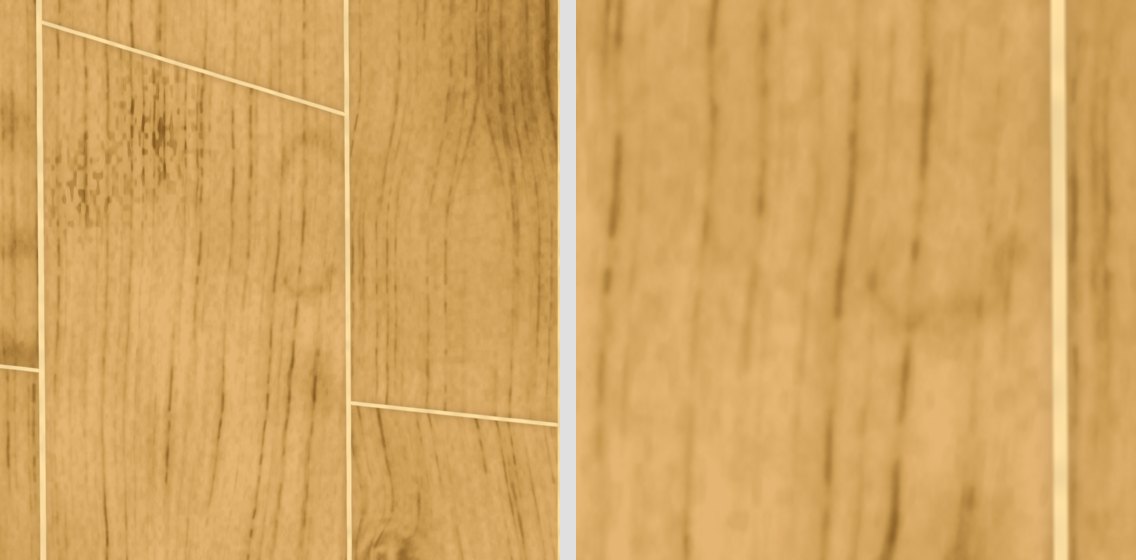
Left, the full canvas; right, a detail of the centre.
Write a Shadertoy shader that draws this texture.

```glsl
// Wood-look floor planks with dashed pore grain, soft stains and pale slanted joints.

const vec3 DARK_WOOD = vec3(0.63, 0.455, 0.205);
const vec3 MID_WOOD = vec3(0.785, 0.602, 0.315);
const vec3 LIGHT_WOOD = vec3(0.88, 0.693, 0.428);
const vec3 JOINT = vec3(0.99, 0.87, 0.63);

float hash(vec2 p) {
    p = fract(p * vec2(0.1031, 0.1137));
    p += dot(p, p.yx + 33.33);
    return fract((p.x + p.y) * p.x * 17.0);
}

float noise(vec2 p) {
    vec2 i = floor(p), f = fract(p);
    f = f * f * (3.0 - 2.0 * f);
    return mix(mix(hash(i), hash(i + vec2(1, 0)), f.x),
               mix(hash(i + vec2(0, 1)), hash(i + vec2(1, 1)), f.x), f.y);
}

float fbm(vec2 p) {
    float sum = 0.0, amp = 0.53;
    for (int i = 0; i < 4; i++) {
        sum += amp * noise(p);
        p = p * 2.03 + 17.0;
        amp *= 0.5;
    }
    return sum;
}

// Soft elliptical spot
float spot(vec2 p, vec2 centre, vec2 radius) {
    vec2 d = (p - centre) / radius;
    return exp(-dot(d, d));
}

// Blurred half ring: side +1 keeps the top, -1 the bottom
float arc(vec2 p, vec2 centre, vec2 radius, float side) {
    vec2 d = (p - centre) / radius;
    float edge = (length(d) - 1.0) / 0.2;
    return exp(-edge * edge) * smoothstep(-0.15, 0.4, d.y * side);
}

// Irregular rows of short dark pores running along y
float poreRows(vec2 q, float rows, float width, float seed) {
    float u = q.x * rows, id = floor(u);
    float d = (fract(u) - mix(0.32, 0.68, hash(vec2(id + 60.0, seed)))) / rows;
    float presence = smoothstep(0.2, 0.8, noise(vec2(id * 7.3 + seed + 60.0, q.y * 4.0)));
    float dash = smoothstep(0.25, 0.75, noise(vec2(id * 3.1 + seed + 90.0, q.y * 62.0)));
    float core = exp(-d * d / (width * width));
    float halo = exp(-d * d / (width * width * 7.0));
    return presence * (core * (0.25 + 0.75 * dash) + 0.25 * halo);
}

// Coverage of a joint of the given full width
float joint(float dist, float width, float blur) {
    return 1.0 - smoothstep(-blur, blur, abs(dist) - 0.5 * width);
}

void mainImage(out vec4 fragColor, in vec2 fragCoord) {
    vec2 p = fragCoord / iResolution.xy;
    float blur = max(0.0018, 0.8 / iResolution.y);

    // Plank layout: upright joints, then one slanted joint per column
    float wobble = 0.0006 * (noise(p * 30.0) - 0.5);
    vec3 upright = vec3(mix(0.0775, 0.0695, p.y), mix(0.624, 0.618, p.y), 0.9985);
    vec3 side = p.x - upright + wobble;
    float column = dot(step(vec3(0), side), vec3(1));
    float isLeft = 1.0 - step(0.0, side.x), isRight = step(0.0, side.y);
    float isMiddle = 1.0 - isLeft - isRight;
    float slope = dot(vec3(isLeft, isMiddle, isRight), vec3(-0.11, -0.304, -0.1056));
    float start = dot(vec3(isLeft, isMiddle, isRight), vec3(0.346, 0.983, 0.3463));
    float cross = (p.y - start - slope * p.x + wobble) * inversesqrt(1.0 + slope * slope);
    float upper = step(0.0, cross);
    float seed = column * 11.0 + upper * 5.0;

    // Grain coordinates: wavy, leaning in the middle, bowed around a tongue at the right
    vec2 q = p;
    q.x += 0.012 * (noise(p * vec2(5.0, 4.0) + seed) - 0.5);
    q.x += 0.003 * (noise(p * vec2(12.0, 22.0) + seed) - 0.5);
    q.x -= isMiddle * 0.1 * min(p.y - 0.55, 0.0) * smoothstep(0.15, 0.4, p.x);
    float dx = q.x - 0.855;
    float tongue = 0.05 * smoothstep(0.88, 0.6, p.y);
    float rightPlank = isRight * upper;
    q.x -= rightPlank * 0.7 * tongue * tanh(dx / 0.05);
    float knot = spot(p, vec2(0.69, 0.0), vec2(0.07, 0.06)) * isRight;
    q.x += 0.06 * knot + isRight * (1.0 - upper) * 0.18 * p.y;

    // Large tone changes, fibres and fine mottling
    float cloud = fbm(p * vec2(7.0, 5.0) + seed);
    float shade = 0.94 - 0.1 * isRight - 0.12 * isLeft;
    shade += 0.4 * (cloud - 0.5) + 0.24 * (noise(vec2(q.x * 85.0, p.y * 6.0) + seed) - 0.5);
    shade += 0.32 * (fbm(p * vec2(130.0, 90.0)) - 0.5);
    shade -= 0.65 * smoothstep(0.7, 1.0, p.x) * smoothstep(0.2, 1.0, p.y);

    // Pore grain, denser in the right column and in two worn patches
    float patches = spot(p, vec2(0.28, 0.77), vec2(0.08, 0.12))
                  + spot(p, vec2(0.14, 0.66), vec2(0.07, 0.09));
    patches *= isMiddle * (1.0 - upper);
    float calm = 1.0 - 0.8 * rightPlank * spot(p, vec2(0.855, 0.68), vec2(0.05, 0.2));
    shade -= (0.6 - 0.2 * rightPlank) * calm * poreRows(q, 23.0, 0.0034, seed);
    shade -= (0.24 + 0.2 * isRight + 0.45 * patches) * calm * poreRows(q, 49.0, 0.0026, seed + 3.0);
    float pores = smoothstep(0.45, 0.85, noise(vec2(q.x * 150.0, p.y * 70.0)));
    shade -= (0.12 + 0.5 * patches) * pores + 0.14 * patches;

    // Dashed outline and dark tip of the tongue
    float rim = exp(-pow((abs(dx) - tongue) / 0.004, 2.0));
    rim *= smoothstep(0.55, 0.7, p.y) * smoothstep(0.9, 0.86, p.y);
    shade -= rightPlank * (0.4 * rim * (0.4 + 0.6 * noise(p * vec2(20.0, 60.0)))
           + 0.2 * spot(p, vec2(0.853, 0.9), vec2(0.02, 0.05)));

    // Curved stains, knots and smoky bands
    vec2 w = p + 0.06 * (vec2(fbm(p * 14.0), fbm(p * 14.0 + 40.0)) - 0.5);
    float stain = 0.35 * arc(w, vec2(0.555, 0.66), vec2(0.07, 0.09), 1.0)
                + 0.36 * arc(w, vec2(0.56, 0.53), vec2(0.045, 0.06), -1.0)
                + 0.45 * spot(w, vec2(0.56, 0.32), vec2(0.04, 0.05));
    float smoke = 0.7 * spot(w, vec2(0.03, 0.375), vec2(0.08, 0.035)) * upper
                + 0.4 * spot(w, vec2(0.04, 0.56), vec2(0.05, 0.04))
                + 0.35 * spot(w, vec2(0.02, 0.78), vec2(0.05, 0.05));
    float rings = 0.5 + 0.5 * sin(160.0 * length((w - vec2(0.69, 0.0)) * vec2(1.0, 1.3)));
    shade -= (isMiddle * stain + isLeft * smoke) * (0.6 + 0.8 * cloud) + 0.6 * knot * rings;

    // Wood ramp
    shade = clamp(shade, -0.3, 1.1);
    vec3 color = mix(mix(DARK_WOOD, MID_WOOD, shade * 2.0),
                     mix(MID_WOOD, LIGHT_WOOD, shade * 2.0 - 1.0), step(0.5, shade));

    // Joints with a faint shadow beside them
    float nearest = min(min(abs(side.x), abs(side.y)), abs(cross));
    color *= 1.0 - 0.09 * exp(-nearest * nearest / 0.0001);
    float line = max(joint(side.x, 0.0105, blur), joint(side.y, 0.0085, blur));
    line = max(line, max(joint(side.z, 0.005, blur), joint(cross, 0.0068, blur)));
    vec3 grout = JOINT * (0.95 + 0.07 * noise(p * 60.0));
    fragColor = vec4(mix(color, grout, line), 1.0);
}
```
